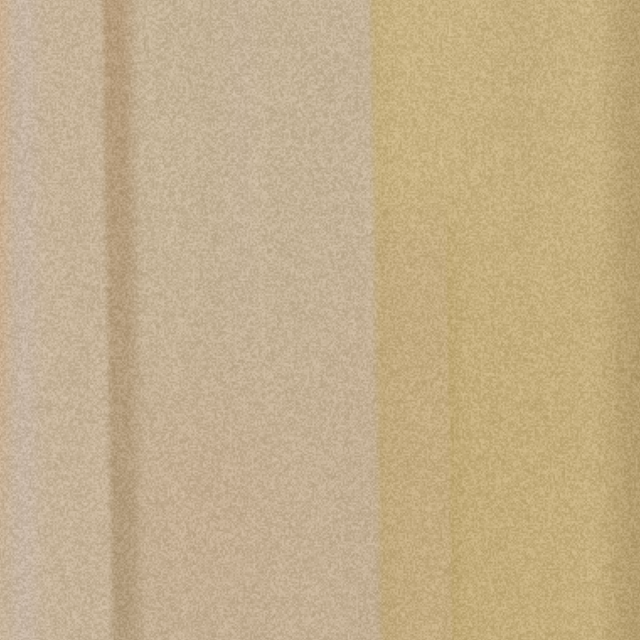
Reproduce this texture procedurally as a WebGL 2 fragment shader.

```glsl
#version 300 es
precision highp float;
// Softly lit vertical folds of cream and gold cloth with a fine grain.

uniform vec2 u_resolution;
out vec4 fragColor;

// Colours
const vec3 PEACH      = vec3(0.79, 0.68, 0.56);
const vec3 LILAC      = vec3(0.78, 0.71, 0.645);
const vec3 CREAM      = vec3(0.775, 0.70, 0.595);
const vec3 BEIGE      = vec3(0.77, 0.70, 0.59);
const vec3 BEIGE_LOW  = vec3(0.765, 0.685, 0.575);
const vec3 PALE       = vec3(0.78, 0.705, 0.615);
const vec3 ROSE       = vec3(0.775, 0.68, 0.57);
const vec3 BROWN      = vec3(0.71, 0.605, 0.475);
const vec3 BROWN_LOW  = vec3(0.69, 0.605, 0.48);
const vec3 GOLD       = vec3(0.785, 0.70, 0.515);
const vec3 GOLD_LOW   = vec3(0.77, 0.68, 0.485);
const vec3 TAN        = vec3(0.765, 0.67, 0.505);
const vec3 OLIVE      = vec3(0.71, 0.62, 0.40);
const vec3 GOLD_SHADE = vec3(0.70, 0.61, 0.43);

// Layout, in canvas units
const float GROOVE_X    = 0.157;  // left side of the dark groove, at the top
const float GROOVE_W    = 0.050;
const float SEAM_X      = 0.578;  // cream meets gold, at the top
const float FOLD_X      = 0.688;  // short fold in the gold, at the top
const float FOLD_TOP    = 0.71;
const float LEAN        = 0.016;  // drift to the right from top to bottom
const float GRAIN_CELLS = 380.0;
const float GRAIN_GAIN  = 0.135;
const float STREAK_GAIN = 0.008;

float hash(vec2 p) {
    vec3 q = fract(vec3(p.xyx) * 0.1031);
    q += dot(q, q.yzx + 33.33);
    return fract((q.x + q.y) * q.z);
}

float valueNoise(vec2 p) {
    vec2 cell = floor(p);
    vec2 f = fract(p);
    f = f * f * (3.0 - 2.0 * f);
    float low = mix(hash(cell), hash(cell + vec2(1, 0)), f.x);
    float high = mix(hash(cell + vec2(0, 1)), hash(cell + vec2(1, 1)), f.x);
    return mix(low, high, f.y);
}

// Soft bump of height one around a centre
float glow(float x, float centre, float width) {
    float d = (x - centre) / width;
    return exp(-d * d);
}

// Soft rise from zero to one around an edge
float rise(float x, float edge, float softness) {
    return smoothstep(edge - softness, edge + softness, x);
}

vec3 creamSide(vec2 uv, float leanX) {
    vec3 col = mix(BEIGE_LOW, BEIGE, smoothstep(0.0, 0.75, uv.y));
    col = mix(CREAM, col, rise(uv.x, 0.19, 0.03));
    col = mix(col, PALE, 0.6 * glow(uv.x, 0.378, 0.026) * smoothstep(0.2, 0.9, uv.y));
    col = mix(col, PALE, 0.3 * glow(uv.x, 0.55, 0.06) * uv.y);

    // Rosy warmth low on the cloth
    vec2 d = (uv - vec2(0.32, 0.22)) / vec2(0.13, 0.18);
    col = mix(col, ROSE, 0.6 * exp(-dot(d, d)));
    d = (uv - vec2(0.56, 0.42)) / vec2(0.05, 0.16);
    col = mix(col, ROSE, 0.3 * exp(-dot(d, d)));

    // Left rim and its cool highlight
    col = mix(col, LILAC, 0.85 * glow(uv.x, 0.038, 0.022));
    col = mix(col, PEACH, (1.0 - rise(uv.x, 0.010, 0.014)) * smoothstep(0.0, 0.5, uv.y));

    // Groove: firm on the left, soft on the right
    float groove = rise(leanX, GROOVE_X + 0.003, 0.007)
                 * (1.0 - rise(leanX, GROOVE_X + GROOVE_W - 0.004, 0.018));
    return mix(col, mix(BROWN_LOW, BROWN, uv.y), 0.9 * groove);
}

vec3 goldSide(vec2 uv, float leanX) {
    vec3 col = mix(GOLD_LOW, GOLD, smoothstep(0.3, 0.95, uv.y));
    col = mix(col, GOLD_SHADE, 0.2 * glow(uv.x, 0.82, 0.05) * smoothstep(0.5, 0.9, uv.y));
    col = mix(col, GOLD, 0.4 * glow(uv.x, 0.925, 0.025));
    col = mix(col, GOLD_SHADE, 0.85 * smoothstep(0.92, 1.0, uv.x));

    // Panel between seam and fold, then the shadow cast by the fold
    float reach = 1.0 - rise(uv.y, FOLD_TOP - 0.06, 0.08);
    float beyond = rise(leanX, FOLD_X + 0.004, 0.005);
    col = mix(col, TAN, 0.85 * reach * (1.0 - beyond));
    float shadow = beyond * exp(-max(leanX - FOLD_X - 0.004, 0.0) / 0.012);
    col = mix(col, OLIVE, 0.65 * shadow * reach);

    // Shadow along the seam
    return mix(col, OLIVE, 0.45 * exp(-max(leanX - SEAM_X, 0.0) / 0.014));
}

void main() {
    vec2 uv = gl_FragCoord.xy / u_resolution;
    float leanX = uv.x - LEAN * (1.0 - uv.y);

    vec3 col = mix(creamSide(uv, leanX), goldSide(uv, leanX), rise(leanX, SEAM_X + 0.002, 0.010));

    // Faint vertical streaks, then the grain
    float streak = valueNoise(vec2(leanX * 45.0, uv.y * 1.5)) - 0.5;
    float grain = valueNoise(uv * GRAIN_CELLS) * 0.75
                + valueNoise(uv * GRAIN_CELLS * 0.57 + 17.0) * 0.25 - 0.5;
    col += STREAK_GAIN * streak + GRAIN_GAIN * grain * vec3(1.0, 1.0, 1.1);

    fragColor = vec4(col, 1.0);
}
```
